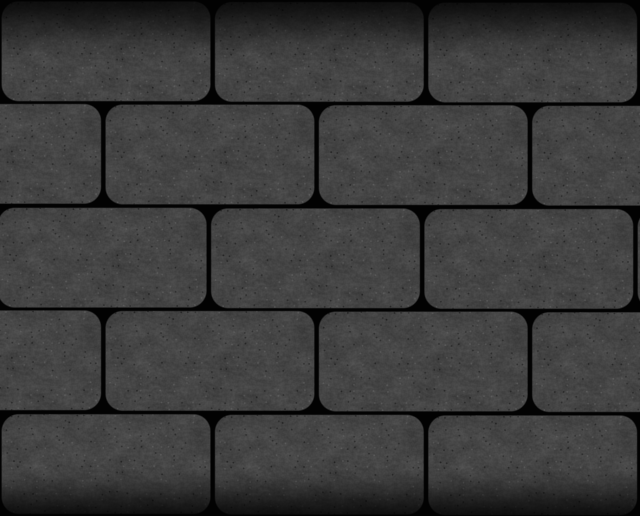
Reproduce this texture procedurally as a WebGL 1 fragment shader.

```glsl
precision highp float;

uniform vec2 u_resolution;

// Lengths are fractions of the canvas height
const vec2 PITCH = vec2(0.4134, 0.2);
const vec2 HALF_SIZE = vec2(0.2023, 0.0966);
const float CORNER = 0.033;
const float ROW_SLIP = 0.0075;     // sideways drift of the middle rows
const float COLUMN_DROP = 0.0012;  // sag of each brick to the right
const float SPECK_CELL = 0.0125;
const float SPECK_RADIUS = 0.0021;
const float SPECK_SHARE = 0.34;
const float MOTTLE = 0.045;
const float GRAIN = 0.035;
const float TOP_FADE = 0.125;
const float BOTTOM_FADE = 0.1;
const float FADE_FLOOR = 0.17;
const vec3 JOINT_COLOR = vec3(0.008);
const vec3 BRICK_COLOR = vec3(0.27);
const float DARK_SPECK = -0.1;
const float LIGHT_SPECK = 0.07;

vec2 hash2(vec2 p) {
  vec3 q = fract(p.xyx * vec3(0.1031, 0.103, 0.0973));
  q += dot(q, q.yzx + 33.33);
  return fract((q.xx + q.yz) * q.zy);
}

float cornerGradient(vec2 cell, vec2 offset) {
  float angle = 6.28318 * hash2(cell + 71.0).x;
  return dot(vec2(cos(angle), sin(angle)), offset);
}

float gradientNoise(vec2 p) {
  vec2 i = floor(p);
  vec2 f = p - i;
  vec2 u = f * f * f * (f * (f * 6.0 - 15.0) + 10.0);
  vec2 e = vec2(1.0, 0.0);
  float low = mix(cornerGradient(i, f), cornerGradient(i + e, f - e), u.x);
  float high = mix(cornerGradient(i + e.yx, f - e.yx),
                   cornerGradient(i + 1.0, f - 1.0), u.x);
  return mix(low, high, u.y);
}

float roundedBox(vec2 p, vec2 halfSize, float radius) {
  vec2 q = abs(p) - halfSize + radius;
  return length(max(q, 0.0)) + min(max(q.x, q.y), 0.0) - radius;
}

// Pits and bright grains, at most one per cell
float specks(vec2 p, float pixel) {
  vec2 cell = floor(p / SPECK_CELL);
  vec2 center = (cell + 0.25 + 0.5 * hash2(cell + 113.0)) * SPECK_CELL;
  vec2 pick = hash2(cell + 241.0);
  float dotMask = 1.0 - smoothstep(0.0, SPECK_RADIUS + 0.5 * pixel, distance(p, center));
  float tone = pick.y < 0.65 ? DARK_SPECK : LIGHT_SPECK;
  return dotMask * tone * step(pick.x, SPECK_SHARE);
}

// Stone surface in brick coordinates, shared by every brick
float stone(vec2 p, float pixel) {
  float mottle = gradientNoise(p * vec2(19.0, 27.0) + 40.0)
               + 0.6 * gradientNoise(p * vec2(48.0, 66.0) + 80.0);
  float grain = gradientNoise(p * vec2(120.0, 170.0) + 150.0)
              + 0.7 * gradientNoise(p * 270.0 + 200.0);
  return MOTTLE * mottle + GRAIN * grain + specks(p, pixel);
}

void main() {
  float pixel = 1.0 / u_resolution.y;
  vec2 p = gl_FragCoord.xy * pixel;

  // Running bond: odd rows move by half a brick
  float row = floor(p.y / PITCH.y);
  float slip = ROW_SLIP * sin(row * 0.7854) + 0.0012;
  float x = p.x + slip - 0.5 * PITCH.x * mod(row, 2.0);
  float column = floor(x / PITCH.x);
  vec2 local = vec2(x, p.y) - (vec2(column, row) + 0.5) * PITCH;
  local.y += COLUMN_DROP * (column - 0.5);

  // Brick face and joint
  float d = roundedBox(local, HALF_SIZE, CORNER);
  float face = 1.0 - smoothstep(-pixel, pixel, d);
  vec3 brick = BRICK_COLOR + stone(local, pixel);

  // Shadow along the top and bottom of the wall
  float light = smoothstep(-0.015, TOP_FADE, 1.0 - p.y)
              * smoothstep(-0.015, BOTTOM_FADE, p.y);
  brick *= mix(FADE_FLOOR, 1.0, light);

  gl_FragColor = vec4(mix(JOINT_COLOR, brick, face), 1.0);
}
```
